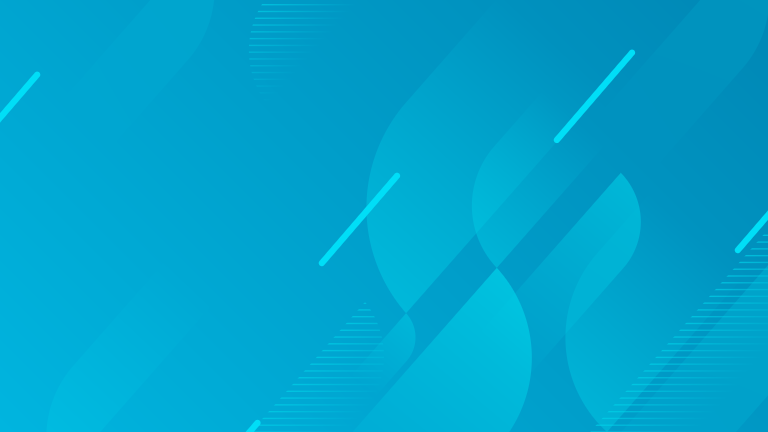
Give the GLSL for this background, as a Shadertoy shader.

```glsl
#define DEEP vec3(0.0, 0.53, 0.71)
#define BRIGHT vec3(0.0, 0.71, 0.875)
#define GLAZE vec3(0.0, 0.82, 0.91)
#define STROKE_COLOR vec3(0.0, 0.87, 0.97)
#define SLANT vec2(0.660, 0.751)
#define STROKE_SPAN vec2(0.174, 0.202)
#define STROKE_RADIUS 0.0072
#define HATCH_STEP 0.0157
#define HATCH_HALF 0.0016
#define HATCH_ALPHA 0.7

// Leaf shape: tip x, tip y, width, radius of the rounded end
const vec4 LEAVES[10] = vec4[](
    vec4(0.470, 1.139, 0.157, 0.250), vec4(1.743, 1.139, 0.178, 0.250),
    vec4(0.130, -0.116, 0.148, 0.250), vec4(1.898, 0.523, 0.199, 0.300),
    vec4(0.940, 0.275, 0.322, 0.370), vec4(1.150, 0.380, 0.190, 0.208),
    vec4(1.437, 0.600, 0.150, 0.162), vec4(1.150, 0.380, 0.275, 0.308),
    vec4(0.940, 0.275, 0.074, 0.083), vec4(1.405, 0.000, 0.290, 0.296));

// Leaf style: direction (1 up, -1 down), fade length, opacity
const vec3 STYLES[10] = vec3[](
    vec3(-1.0, 0.50, 0.20), vec3(-1.0, 0.55, 0.20),
    vec3(1.0, 0.55, 0.30), vec3(-1.0, 0.90, 0.35),
    vec3(1.0, 0.70, 0.48), vec3(1.0, 0.38, 0.45),
    vec3(-1.0, 0.50, 0.58), vec3(-1.0, 0.62, 0.72),
    vec3(-1.0, 0.19, 0.45), vec3(1.0, 0.48, 0.42));

// Hatched leaves: tip x, tip y, width, direction
const vec4 HATCHES[3] = vec4[](
    vec4(0.620, 0.757, 0.167, 1.0), vec4(0.845, 0.301, 0.167, -1.0),
    vec4(1.875, 0.579, 0.185, -1.0));

const vec2 STROKES[5] = vec2[](
    vec2(0.745, 0.391), vec2(1.289, 0.676), vec2(1.708, 0.421),
    vec2(-0.088, 0.625), vec2(0.422, -0.181));

float cover(float dist) {
    return clamp(0.5 - dist * iResolution.y, 0.0, 1.0);
}

// Position along and across the slant, measured from a tip
vec2 slanted(vec2 p, vec2 tip, float direction) {
    vec2 q = direction * (p - tip);
    return vec2(dot(q, SLANT), dot(q, vec2(-SLANT.y, SLANT.x)));
}

// Slanted band whose end is an arc from the tip, tangent to the far edge
float leafDistance(vec2 q, float width, float radius) {
    float low = width - radius;
    vec2 center = vec2(sqrt(radius * radius - low * low), low);
    float edge = q.x < center.x ? length(q - center) - radius : q.y - width;
    return max(edge, -q.y);
}

float segmentDistance(vec2 p, vec2 start, vec2 span) {
    vec2 q = p - start;
    return length(q - span * clamp(dot(q, span) / dot(span, span), 0.0, 1.0));
}

void mainImage(out vec4 fragColor, in vec2 fragCoord) {
    vec2 p = fragCoord / iResolution.y;
    float aspect = iResolution.x / iResolution.y;
    vec3 color = mix(BRIGHT, DEEP, (p.x + p.y) / (aspect + 1.0));

    // Translucent leaves
    for (int i = 0; i < 10; i++) {
        vec4 leaf = LEAVES[i];
        vec3 style = STYLES[i];
        vec2 q = slanted(p, leaf.xy, style.x);
        float fade = clamp(1.0 - q.x / style.y, 0.0, 1.0);
        float mask = cover(leafDistance(q, leaf.z, leaf.w));
        color = mix(color, GLAZE, mask * fade * style.z);
    }

    // Horizontal hatching, fading to the right
    float lineOffset = abs(fract(p.y / HATCH_STEP + 0.5) - 0.5) * HATCH_STEP;
    float line = cover(lineOffset - HATCH_HALF);
    for (int i = 0; i < 3; i++) {
        vec4 hatch = HATCHES[i];
        vec2 q = slanted(p, hatch.xy, hatch.w);
        float mask = cover(leafDistance(q, hatch.z, hatch.z * 1.22));
        float fade = clamp(0.5 + hatch.w * (q.y / hatch.z - 0.5), 0.0, 1.0);
        color = mix(color, GLAZE, line * mask * fade * HATCH_ALPHA);
    }

    // Bright strokes
    for (int i = 0; i < 5; i++) {
        float dist = segmentDistance(p, STROKES[i], STROKE_SPAN);
        color = mix(color, STROKE_COLOR, cover(dist - STROKE_RADIUS));
    }

    fragColor = vec4(color, 1.0);
}
```
